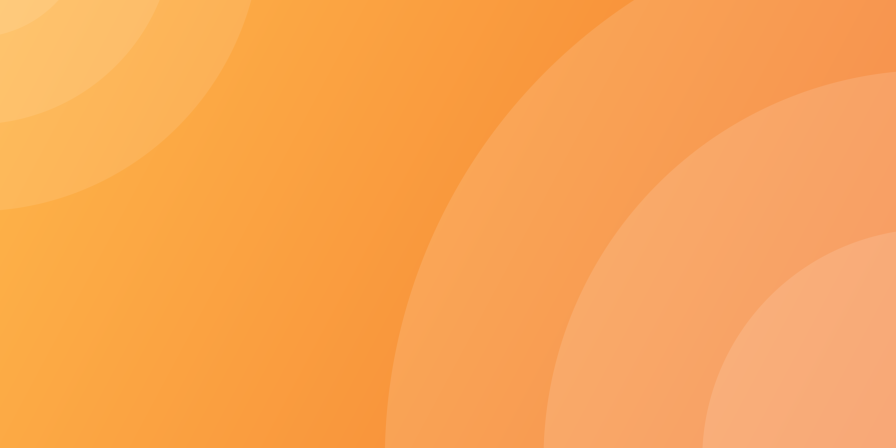
Reproduce this background procedurally as a Shadertoy shader.

```glsl
// Warm orange backdrop: a diagonal linear gradient under two sets of
// concentric translucent white discs, one near the lower right corner and
// one near the upper left. Lengths are in canvas heights.

const vec3 AMBER = vec3(0.996, 0.714, 0.290);
const vec3 TANGERINE = vec3(0.957, 0.478, 0.188);
const vec2 GRADIENT_DIR = vec2(0.882, -0.471);
const float GRADIENT_LENGTH = 2.23;

const int DISC_COUNT = 3;
const vec2 RIGHT_CENTER = vec2(2.083, -0.026);
const float RIGHT_RADIUS = 0.5156;
const float RIGHT_STEP = 0.3542;
const float RIGHT_OPACITY = 0.13;

const vec2 LEFT_CENTER = vec2(-0.057, 1.169);
const float LEFT_RADIUS = 0.2526;
const float LEFT_STEP = 0.194;
const float LEFT_OPACITY = 0.10;

// Blend equally spaced white discs over a colour, with smooth edges
vec3 addDiscs(vec3 color, vec2 p, vec2 center, float radius, float spacing, float opacity) {
    float pixel = 1.0 / iResolution.y;
    float dist = length(p - center);
    for (int i = 0; i < DISC_COUNT; i++) {
        float edge = dist - (radius + float(i) * spacing);
        float coverage = 1.0 - smoothstep(-0.75 * pixel, 0.75 * pixel, edge);
        color = mix(color, vec3(1.0), opacity * coverage);
    }
    return color;
}

void mainImage(out vec4 fragColor, in vec2 fragCoord) {
    vec2 p = fragCoord / iResolution.y;

    // Gradient running from the upper left corner to the lower right
    float t = dot(p - vec2(0.0, 1.0), GRADIENT_DIR) / GRADIENT_LENGTH;
    vec3 color = mix(AMBER, TANGERINE, clamp(t, 0.0, 1.0));

    // Corner discs
    color = addDiscs(color, p, RIGHT_CENTER, RIGHT_RADIUS, RIGHT_STEP, RIGHT_OPACITY);
    color = addDiscs(color, p, LEFT_CENTER, LEFT_RADIUS, LEFT_STEP, LEFT_OPACITY);

    fragColor = vec4(color, 1.0);
}
```
